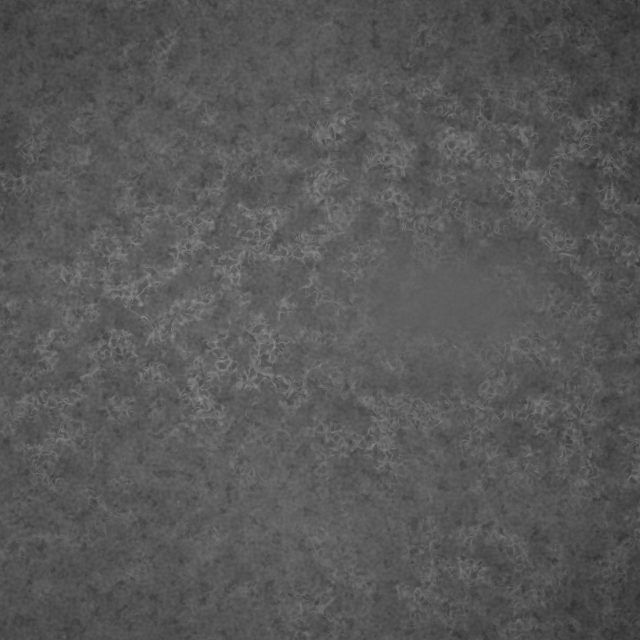
Give the GLSL for this texture, as a Shadertoy shader.

```glsl
// Dark grey weathered plaster with broken pale veins, fine mottling and shaded corners.

vec2 gradientAt(vec2 cell) {
    vec3 h = fract(cell.xyx * vec3(0.1031, 0.1030, 0.0973));
    h += dot(h, h.yzx + 33.33);
    float angle = 6.28318 * fract((h.x + h.y) * h.z);
    return vec2(cos(angle), sin(angle));
}

float gradientNoise(vec2 p) {
    vec2 i = floor(p), f = fract(p);
    vec2 w = f * f * f * (f * (f * 6.0 - 15.0) + 10.0);
    vec2 e = vec2(0.0, 1.0);
    float a = dot(gradientAt(i), f);
    float b = dot(gradientAt(i + e.yx), f - e.yx);
    float c = dot(gradientAt(i + e.xy), f - e.xy);
    float d = dot(gradientAt(i + e.yy), f - e.yy);
    return mix(mix(a, b, w.x), mix(c, d, w.x), w.y);
}

float fbm(vec2 p) {
    float sum = 0.0, amplitude = 1.0;
    for (int k = 0; k < 4; k++) {
        sum += amplitude * gradientNoise(p);
        p = mat2(0.8, 0.6, -0.6, 0.8) * p * 2.03 + 17.3;
        amplitude *= 0.55;
    }
    return sum;
}

// Winding lines along the zero crossings of a noise field
float veins(vec2 p, float width) {
    float field = gradientNoise(p) + 0.5 * gradientNoise(p * 2.1 + 31.7);
    return 1.0 - smoothstep(0.0, width, abs(field));
}

float softSpot(vec2 p, vec2 center, vec2 radius) {
    vec2 d = (p - center) / radius;
    return exp(-dot(d, d));
}

void mainImage(out vec4 fragColor, in vec2 fragCoord) {
    vec2 uv = fragCoord / iResolution.xy;
    vec2 p = uv * vec2(iResolution.x / iResolution.y, 1.0);

    // Broad uneven light, darkest toward the right corners
    vec2 offset = uv - vec2(0.42, 0.47);
    float grey = 0.391 - 0.25 * dot(offset, offset);
    grey += 0.032 * fbm(p * 3.2 + 4.7);

    // Worn patches carry the veins; one side stays smooth
    float smoothPatch = softSpot(uv, vec2(0.70, 0.53), vec2(0.17, 0.11));
    float wornBands = softSpot(uv, vec2(0.32, 0.52), vec2(0.30, 0.25))
                    + softSpot(uv, vec2(0.74, 0.73), vec2(0.32, 0.16))
                    + 0.8 * softSpot(uv, vec2(0.88, 0.32), vec2(0.22, 0.20));
    float worn = 0.25 + 0.5 * wornBands + 0.5 * fbm(p * 6.0 + 9.1);
    worn = smoothstep(0.0, 0.8, worn) * (1.0 - 0.92 * smoothPatch);

    // Veins at two scales, broken into grainy flecks
    vec2 warped = p + 0.004 * vec2(gradientNoise(p * 60.0), gradientNoise(p * 60.0 + 51.3));
    float breaks = smoothstep(-0.3, 0.25, fbm(p * 20.0 + 3.3));
    float flecks = 0.8 + 0.9 * gradientNoise(p * 120.0 + 14.0);
    float lines = max(veins(warped * 40.0, 0.24), 0.8 * veins(warped * 68.0 + 8.4, 0.26));
    grey += worn * (0.14 * lines * breaks * flecks - 0.03);

    // Dark pits and cloudy mottling
    float roughness = 1.0 - 0.85 * smoothPatch;
    float pits = smoothstep(0.12, 0.55, fbm(p * 52.0 + 62.0));
    grey += roughness * (0.04 * fbm(p * 34.0 + 21.0) - 0.045 * pits);

    // Fine grain and rare pale specks
    grey += 0.05 * gradientNoise(p * 150.0) * (0.2 + 0.8 * roughness);
    grey += 0.06 * smoothstep(0.5, 0.68, gradientNoise(p * 95.0 + 77.0));

    fragColor = vec4(vec3(clamp(grey, 0.0, 1.0)), 1.0);
}
```
